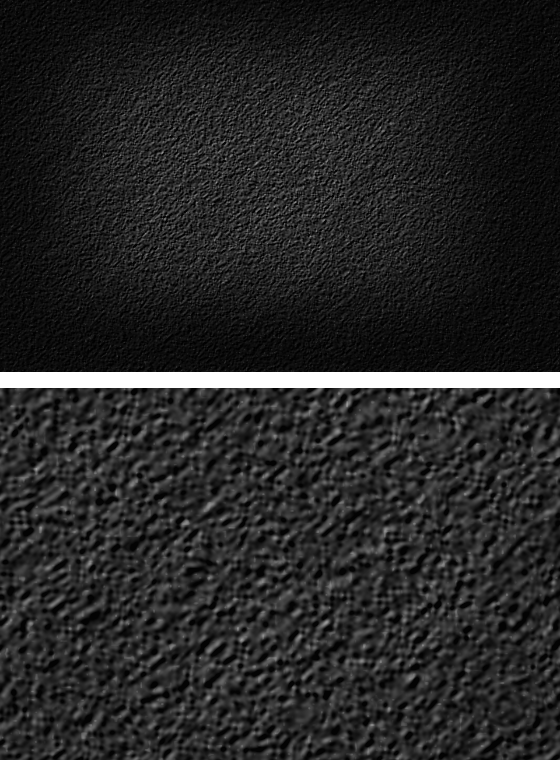
Top, the full canvas; bottom, a detail of the centre.
This texture is drawn by a WebGL 2 fragment shader. Its source:

```glsl
#version 300 es
precision highp float;
precision highp int;

uniform vec2 u_resolution;
out vec4 fragColor;

float hash(ivec2 cell) {
    uvec2 c = uvec2(cell);
    uint h = c.x * 0x9e3779b1u ^ (c.y + 77u) * 0x85ebca6bu;
    h = (h ^ (h >> 16)) * 0x7feb352du;
    h = (h ^ (h >> 15)) * 0x846ca68bu;
    return float((h ^ (h >> 16)) >> 8) / 16777216.0;
}

// Random value of a slanted lattice corner, wrapped to the unit tile
float corner(ivec2 c, ivec2 along, ivec2 across) {
    int area = along.x * across.y - along.y * across.x;
    ivec2 q = ivec2(across.y * c.x - along.y * c.y, along.x * c.y - across.x * c.x);
    return hash((q + 4 * area) % area);
}

// Value noise; along and across count the cells per tile on each slanted axis
float noise(vec2 uv, ivec2 along, ivec2 across) {
    vec2 p = vec2(dot(uv, vec2(along)), dot(uv, vec2(across)));
    ivec2 c = ivec2(floor(p));
    vec2 f = fract(p);
    f = f * f * (3.0 - 2.0 * f);
    float low = mix(corner(c, along, across), corner(c + ivec2(1, 0), along, across), f.x);
    float high = mix(corner(c + ivec2(0, 1), along, across), corner(c + ivec2(1, 1), along, across), f.x);
    return mix(low, high, f.y);
}

// Leather surface: short diagonal wrinkles broken up by fine pebbles
float height(vec2 uv) {
    return 0.52 * noise(uv, ivec2(118, 76), ivec2(-176, 120))
         + 0.48 * noise(uv, ivec2(252, 150), ivec2(-216, 172));
}

void main() {
    vec2 uv = gl_FragCoord.xy / u_resolution;

    // Slight bending of the wrinkles
    vec2 bend = vec2(noise(uv, ivec2(48, 0), ivec2(0, 32)), noise(uv, ivec2(45, 0), ivec2(0, 31)));
    vec2 p = uv + 0.006 * (bend - 0.5);

    // Relief lit from the upper left
    float relief = height(p) - height(p + vec2(-0.0018, 0.0031));
    float grit = noise(uv, ivec2(380, 0), ivec2(0, 252)) - 0.5;
    float grain = max(1.0 + 3.1 * relief + 0.55 * grit, 0.08);

    // Broad diagonal streaks
    grain *= 0.88 + 0.24 * noise(p, ivec2(9, 6), ivec2(-34, 23));

    // Pool of light that fades towards the tile edges
    vec2 fade = 0.5 - 0.5 * cos(6.2831853 * (uv - vec2(0.47, 0.54)));
    vec2 glow = 1.0 - fade * fade;
    float light = 0.041 + 0.126 * glow.x * glow.y;

    // Tiny glints on the pebbles
    float glint = smoothstep(0.72, 1.0, noise(uv, ivec2(400, 0), ivec2(0, 266)));
    float shade = light * grain + glint * (0.07 + 0.45 * light) * smoothstep(-0.15, 0.2, relief);

    fragColor = vec4(vec3(clamp(shade, 0.0, 1.0)), 1.0);
}
```
